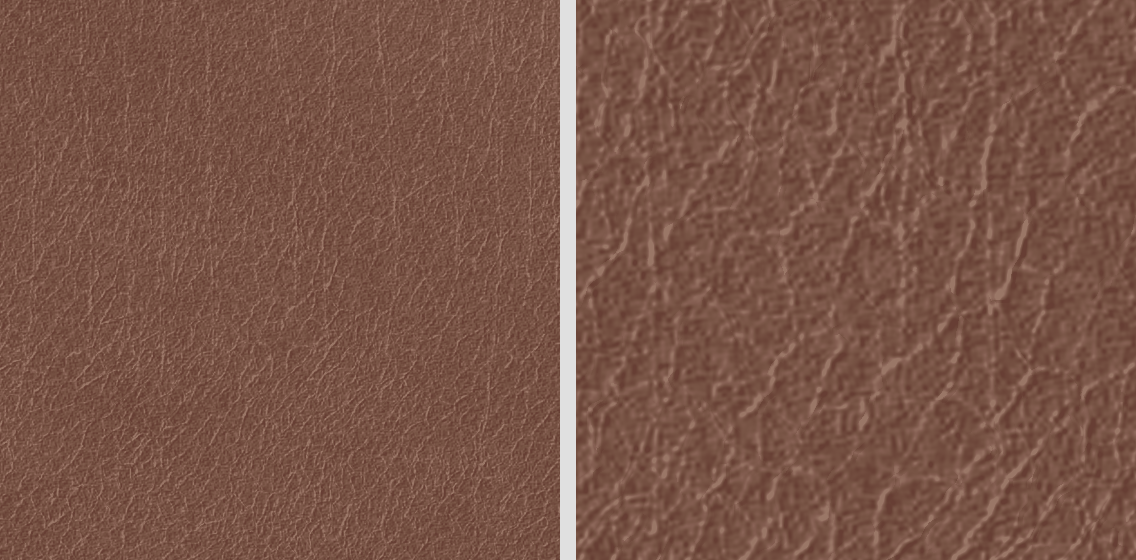
Left: the whole. Right: its middle third, enlarged.
Write a three.js fragment shader that draws this texture.

```glsl
// Brown creased leather: slanted wrinkle network, long upright folds and fine grain.
varying vec2 vUv;

const vec3 DARK = vec3(0.43, 0.28, 0.23);
const vec3 BASE = vec3(0.47, 0.33, 0.27);
const vec3 LIGHT = vec3(0.52, 0.37, 0.32);
const vec3 HIGHLIGHT = vec3(0.59, 0.45, 0.39);
const int FOLDS = 11;

float hash(vec2 p) {
  vec3 q = fract(vec3(p.xyx) * 0.1031);
  q += dot(q, q.yzx + 33.33);
  return fract((q.x + q.y) * q.z);
}

vec2 hash2(vec2 p) {
  return vec2(hash(p), hash(p + 57.3));
}

float noise(vec2 p) {
  vec2 i = floor(p);
  vec2 f = p - i;
  f = f * f * (3.0 - 2.0 * f);
  return mix(mix(hash(i), hash(i + vec2(1.0, 0.0)), f.x),
             mix(hash(i + vec2(0.0, 1.0)), hash(i + 1.0), f.x), f.y);
}

vec2 wobble(vec2 p, float frequency) {
  return vec2(noise(p * frequency + 11.0), noise(p * frequency + 47.0)) - 0.5;
}

float line(float distance, float width) {
  return exp(-distance * distance / (width * width));
}

// Borders of stretched Voronoi cells, each border with its own depth
float wrinkles(vec2 p, float angle, vec2 density, float width) {
  vec2 along = vec2(cos(angle), sin(angle));
  vec2 q = vec2(dot(p, vec2(along.y, -along.x)), dot(p, along)) * density + 80.0;
  vec2 cell = floor(q);
  float nearest = 9.0;
  float second = 9.0;
  vec2 a = vec2(0.0), b = vec2(1.0), idA = cell, idB = cell;
  for (int y = -1; y <= 1; y++) {
    for (int x = -1; x <= 1; x++) {
      vec2 id = cell + vec2(float(x), float(y));
      vec2 site = id + 0.1 + 0.8 * hash2(id) - q;
      float d = dot(site, site);
      if (d < nearest) {
        second = nearest; b = a; idB = idA;
        nearest = d; a = site; idA = id;
      } else if (d < second) {
        second = d; b = site; idB = id;
      }
    }
  }
  // Border distance converted back to canvas units
  vec2 normal = (b - a) / max(length(b - a), 0.001);
  float border = dot(0.5 * (a + b), normal) / length(normal * density);
  float depth = mix(0.4, 1.0, hash(idA + idB + 3.7));
  return line(border, width) * depth * mix(0.6, 1.0, abs(normal.x));
}

// Long wandering folds, partly doubled by a thin neighbour
float folds(vec2 p) {
  float sum = 0.0;
  for (int i = 0; i < FOLDS; i++) {
    float k = float(i);
    float x = (k + 0.2 + 0.6 * hash(vec2(k, 5.0))) / float(FOLDS);
    x += 0.07 * (noise(vec2(p.y * 1.8, k * 7.0)) - 0.5);
    x += 0.008 * (noise(vec2(p.y * 28.0, k * 3.0)) - 0.5);
    float start = mix(-0.1, 0.45, hash(vec2(k, 21.0)));
    float strength = smoothstep(start, start + 0.2, p.y);
    strength *= mix(0.3, 1.0, noise(vec2(p.y * 14.0, k * 9.0)));
    float gap = 0.004 + 0.007 * noise(vec2(p.y * 9.0, k * 5.0));
    sum += strength * (line(p.x - x, 0.0022) + 0.5 * line(p.x - x - gap, 0.0016));
  }
  return sum;
}

float creases(vec2 p) {
  vec2 w = p + 0.045 * wobble(p, 5.0) + 0.01 * wobble(p, 26.0) + 0.005 * wobble(p, 100.0);
  // Cells grow towards the top
  w.y -= 0.22 * w.y * w.y;
  float top = smoothstep(0.55, 1.0, p.y);
  float coarse = wrinkles(w, 0.95, vec2(37.0, 21.0), 0.0021);
  float fine = wrinkles(w + 3.0, 1.2, vec2(54.0, 36.0), 0.0017);
  coarse *= mix(0.6, 1.15, noise(p * 18.0)) * mix(1.0, 0.75, top);
  fine *= smoothstep(0.2, 0.7, noise(p * 8.0 + 31.0)) * mix(0.8, 0.35, top);
  return max(coarse, fine) + 0.75 * folds(p);
}

// Pebbled skin made of two sizes of tiny bumps
float grain(vec2 p) {
  vec2 w = p + 0.003 * wobble(p, 80.0);
  return 0.65 * noise(w * 310.0) + 0.35 * noise(w * 165.0 + 19.0);
}

vec3 leather(float tone) {
  vec3 c = mix(DARK, BASE, clamp(tone, -0.7, 1.0));
  c = mix(c, LIGHT, clamp(tone - 1.0, 0.0, 1.0));
  return mix(c, HIGHLIGHT, clamp(tone - 2.0, 0.0, 1.2));
}

void main() {
  vec2 p = vUv;
  vec2 lightStep = vec2(0.0028, -0.0016);
  float crease = creases(p);
  float creaseSlope = crease - creases(p - lightStep);
  float grainHeight = grain(p);
  float grainSlope = grainHeight - grain(p - lightStep);
  float mottling = noise(p * 4.0) + 0.5 * noise(p * 11.0) + 0.4 * noise(p * 40.0) - 0.95;
  float tone = 0.62 + 0.4 * mottling + 0.45 * smoothstep(0.5, 1.0, p.y) * p.x;
  tone += (1.5 * crease + 1.2 * creaseSlope) * mix(0.6, 1.4, grainHeight);
  tone += 2.2 * (grainHeight - 0.5) + 2.1 * grainSlope;
  gl_FragColor = vec4(leather(tone), 1.0);
}
```
